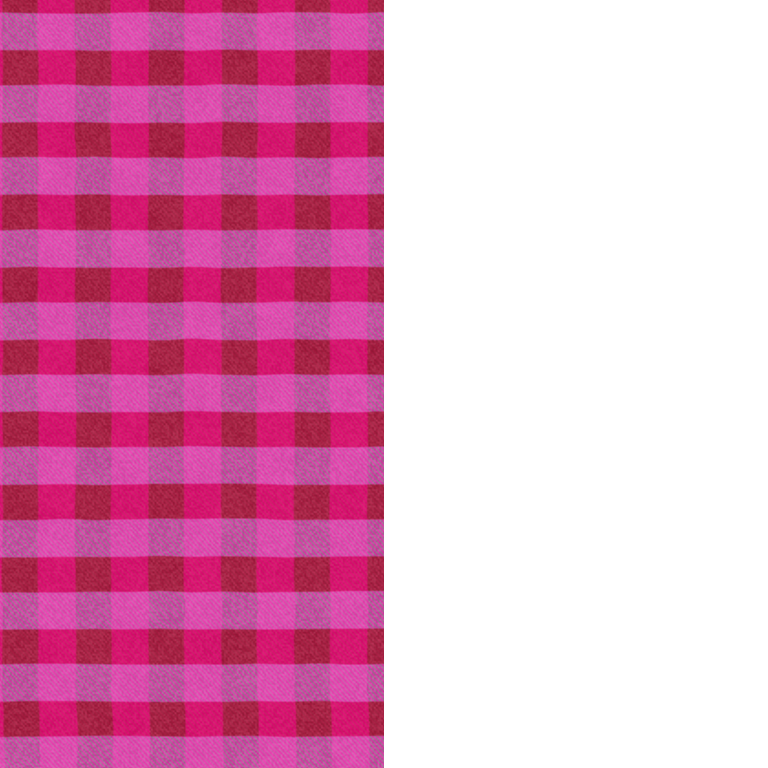
A Shadertoy shader for this pattern:

```glsl
// Gingham cloth on the left half of a white canvas: crimson and pink bands cross,
// giving four square colours. A fine diagonal twill, thread grain and slightly
// wandering band edges make it look woven.

#define PERIOD vec2(0.0951, 0.0942)   // size of one repeat
#define CENTER vec2(0.0264, 0.0640)   // middle of the first dark bands
#define BAND vec2(0.0463, 0.0455)     // width of the dark bands
#define CLOTH_EDGE 0.5
#define EDGE_SOFT 0.0016
#define TWILL_FREQ 165.0
#define GRAIN_FREQ 420.0
#define WOBBLE 0.0012
#define DARK_DARK vec3(0.65, 0.14, 0.27)
#define DARK_ROW vec3(0.83, 0.09, 0.43)
#define DARK_COLUMN vec3(0.75, 0.33, 0.62)
#define LIGHT_LIGHT vec3(0.86, 0.31, 0.68)

float hash(vec2 p) {
    vec3 q = fract(vec3(p.xyx) * 0.1031);
    q += dot(q, q.yzx + 33.33);
    return fract((q.x + q.y) * q.z);
}

float noise(vec2 p) {
    vec2 cell = floor(p), f = fract(p);
    f = f * f * (3.0 - 2.0 * f);
    return mix(mix(hash(cell), hash(cell + vec2(1, 0)), f.x),
               mix(hash(cell + vec2(0, 1)), hash(cell + vec2(1, 1)), f.x), f.y);
}

// Coverage of the dark columns (x) and dark rows (y)
vec2 darkBands(vec2 p, float soft) {
    vec2 offset = abs(fract((p - CENTER) / PERIOD + 0.5) - 0.5) * PERIOD;
    return 1.0 - smoothstep(-soft, soft, offset - 0.5 * BAND);
}

void mainImage(out vec4 fragColor, in vec2 fragCoord) {
    float pixel = 1.0 / iResolution.y;
    vec2 uv = fragCoord * pixel;

    // Bands drift a little, most of all near the lower hem
    vec2 drift = vec2(noise(uv * vec2(9.0, 24.0)), noise(uv * vec2(24.0, 9.0) + 40.0)) - 0.5;
    vec2 p = uv + 2.0 * WOBBLE * drift;
    p.x -= 0.0025 * (1.0 - smoothstep(0.07, 0.11, uv.y));
    vec2 dark = darkBands(p, max(EDGE_SOFT, 0.7 * pixel));

    // Four crossings of warp and weft
    vec3 lightRow = mix(LIGHT_LIGHT, DARK_COLUMN, dark.x);
    vec3 darkRow = mix(DARK_ROW, DARK_DARK, dark.x);
    vec3 cloth = mix(lightRow, darkRow, dark.y);

    // Twill ribs fall to the right; they fade when too fine for the pixels
    float ribFade = 1.0 - smoothstep(0.3, 0.6, TWILL_FREQ * pixel);
    float ribWave = sin(6.28318 * TWILL_FREQ * (uv.x + 0.9 * uv.y)
                        + 1.2 * noise(uv * 60.0));
    vec3 lightRib = mix(vec3(0.04, -0.06, 0.00), vec3(0.09, -0.09, 0.03), dark.x);
    vec3 darkRib = mix(vec3(0.025, -0.035, 0.01), vec3(0.025, 0.00, 0.01), dark.x);
    cloth += ribWave * ribFade * mix(lightRib, darkRib, dark.y);

    // Thread grain and soft tonal patches
    float grain = noise(uv * GRAIN_FREQ) - 0.5;
    float patches = noise(uv * 35.0 + 7.0) - 0.5;
    cloth += grain * mix(0.06, 0.09, dark.x) + 0.02 * patches;

    // White ground beyond the cut edge
    float outside = smoothstep(-0.5 * pixel, 0.5 * pixel, uv.x - CLOTH_EDGE);
    fragColor = vec4(mix(clamp(cloth, 0.0, 1.0), vec3(1.0), outside), 1.0);
}
```
